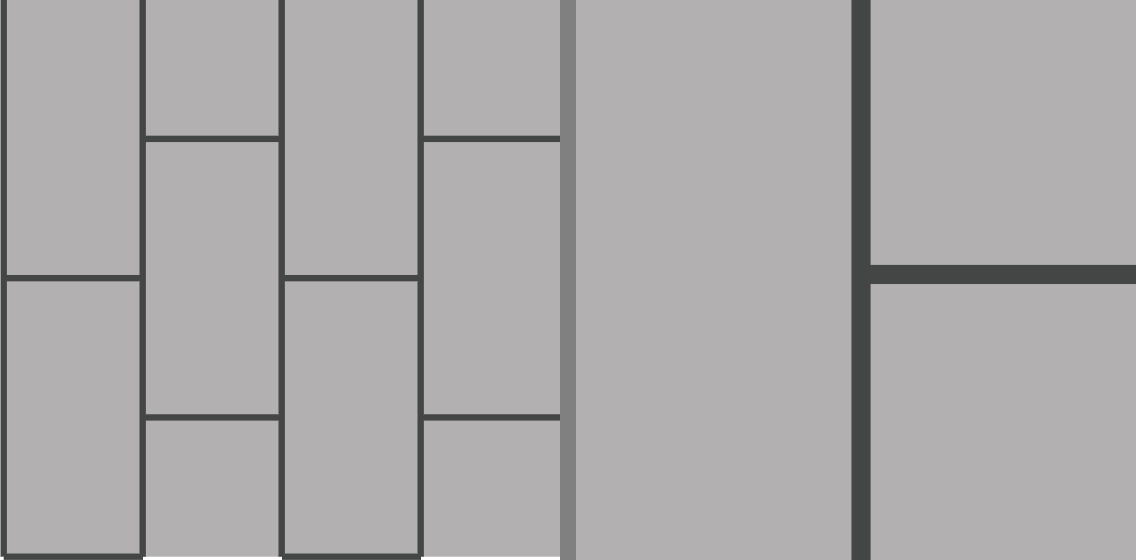
Left: the whole. Right: its middle third, enlarged.
Reproduce this pattern procedurally as a WebGL 2 fragment shader.

```glsl
#version 300 es
precision highp float;
// Upright slabs in four columns, each slab two units tall, with every
// second column shifted by half a slab. Dark joints are distance bands
// around the nearest grid line; the grid stops at its left and lower edge.

uniform vec2 u_resolution;
out vec4 outColor;

const vec3 SLAB = vec3(0.702, 0.692, 0.694);
const vec3 JOINT = vec3(0.267, 0.275, 0.271);
const vec3 PAPER = vec3(1.0);

const vec2 ORIGIN = vec2(0.0066, 0.0059);  // lower left corner of the grid
const vec2 SLAB_SIZE = vec2(0.2482, 0.4974);
const float COLUMNS = 4.0;
const float ROWS = 2.0;
const float JOINT_HALF_WIDTH = 0.0057;

// Pixel coverage of the region where the signed distance is negative.
float coverage(float dist, float pixel) {
    return clamp(0.5 - dist / pixel, 0.0, 1.0);
}

// Distance to the nearest of count evenly spaced lines starting at zero.
float lineDistance(float position, float spacing, float count) {
    float index = clamp(round(position / spacing), 0.0, count - 1.0);
    return abs(position - index * spacing);
}

// Joint coverage at a point measured from the grid origin.
float jointMask(vec2 p, float halfWidth, float pixel) {
    float column = clamp(floor(p.x / SLAB_SIZE.x), 0.0, COLUMNS - 1.0);
    float shift = 0.5 * SLAB_SIZE.y * mod(column, 2.0);

    // Upright joints end at the lower edge, level ones at the left edge.
    float upright = lineDistance(p.x, SLAB_SIZE.x, COLUMNS) - halfWidth;
    float level = lineDistance(p.y - shift, SLAB_SIZE.y, ROWS) - halfWidth;
    return max(coverage(max(upright, -p.y), pixel),
               coverage(max(level, -p.x), pixel));
}

void main() {
    vec2 uv = gl_FragCoord.xy / u_resolution;
    float pixel = 1.0 / min(u_resolution.x, u_resolution.y);
    vec2 p = uv - ORIGIN;

    // Slab ground over paper, then the joints.
    float ground = coverage(max(-p.x, -p.y), pixel);
    vec3 color = mix(PAPER, SLAB, ground);
    color = mix(color, JOINT, jointMask(p, JOINT_HALF_WIDTH, pixel));
    outColor = vec4(color, 1.0);
}
```
